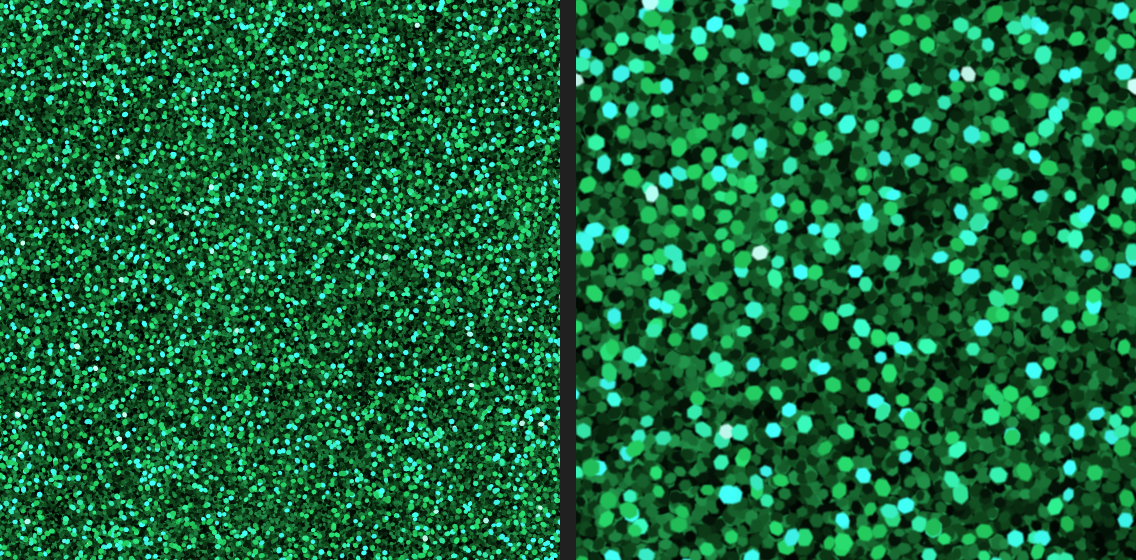
Left: the whole. Right: its middle third, enlarged.
This texture is drawn by a WebGL 2 fragment shader. Its source:

```glsl
#version 300 es
precision highp float;
// Dense green glitter: overlapping layers of jittered, slightly faceted flakes.
// Dull flakes cover a near-black ground, then sparse bright flakes lie on top;
// layered sines shift tone and density in slow, soft patches.
uniform vec2 u_resolution;
out vec4 fragColor;

const float TAU = 6.2832;
const int DULL_LAYERS = 5;
const int BRIGHT_LAYERS = 2;

vec4 hash4(vec3 p) {
  vec4 q = fract(p.xyzx * vec4(0.1031, 0.1030, 0.0973, 0.1099));
  q += dot(q, q.wzxy + 33.33);
  return fract((q.xxyz + q.yzzw) * q.zywx);
}

// Slow variation, roughly -1 to 1
float patches(vec2 p) {
  float sum = 0.0;
  float weight = 0.5;
  for (int i = 0; i < 4; i++) {
    p = mat2(0.8, 0.6, -0.6, 0.8) * p + 1.7;
    vec2 warped = p + 0.7 * sin(p.yx * 0.8);
    sum += weight * sin(warped.x * 9.0) * sin(warped.y * 8.0);
    p *= 1.8;
    weight *= 0.75;
  }
  return sum;
}

// Signed distance: a blend of disc and hexagon, stretched along one axis
float flakeDistance(vec2 p, float radius, float angle, float stretch) {
  float c = cos(angle);
  float s = sin(angle);
  p = mat2(c, -s, s, c) * p * vec2(stretch, 1.0 / stretch);
  vec2 a = abs(p);
  float hexagon = max(a.x, dot(a, vec2(0.5, 0.866)));
  return mix(length(p), hexagon, 0.6) - radius;
}

vec3 dullColour(float tone) {
  vec3 low = mix(vec3(0.005, 0.03, 0.01), vec3(0.06, 0.28, 0.11), min(tone * 2.0, 1.0));
  return mix(low, vec3(0.13, 0.57, 0.29), clamp(tone * 2.0 - 1.0, 0.0, 1.0));
}

vec3 brightColour(float tone) {
  vec3 colour = mix(vec3(0.13, 0.75, 0.34), vec3(0.16, 0.88, 0.46), tone * 2.0);
  colour = mix(colour, vec3(0.21, 0.94, 0.69), smoothstep(0.38, 0.6, tone));
  colour = mix(colour, vec3(0.25, 0.99, 0.95), smoothstep(0.62, 0.82, tone));
  return mix(colour, vec3(0.78, 1.0, 0.95), smoothstep(0.983, 0.99, tone));
}

// Paints one scattered layer over the colour below; share is the chance of a flake per cell
vec3 paintLayer(vec3 below, vec2 uv, float cells, float seed, float share, bool bright, float edge) {
  vec2 grid = uv * cells + seed * vec2(0.37, 0.71);
  vec2 home = floor(grid);
  vec3 colour = below;
  for (int y = -1; y <= 1; y++) {
    for (int x = -1; x <= 1; x++) {
      vec2 cell = home + vec2(x, y);
      vec4 place = hash4(vec3(cell, seed));
      vec4 look = hash4(vec3(cell, seed + 57.0));
      float drift = patches(cell / cells);
      float chance = share * (bright ? 1.0 + 0.45 * drift : 1.0);
      if (place.z > chance) continue;

      float radius = mix(0.35, 0.52, look.x);
      float stretch = mix(0.85, 1.18, look.y);
      float d = flakeDistance(grid - cell - place.xy, radius, place.w * TAU, stretch);
      float cover = 1.0 - smoothstep(-edge * cells, edge * cells, d);
      float dullTone = clamp(look.z + 0.16 * drift, 0.0, 1.0);
      vec3 flake = bright ? brightColour(look.z) : dullColour(dullTone);
      flake *= 0.94 + 0.12 * look.w;
      colour = mix(colour, flake, cover);
    }
  }
  return colour;
}

void main() {
  float side = min(u_resolution.x, u_resolution.y);
  vec2 uv = gl_FragCoord.xy / side;
  float edge = max(0.0011, 0.5 / side);

  // Ground and dull flakes
  vec3 colour = vec3(0.01, 0.06, 0.02);
  for (int i = 0; i < DULL_LAYERS; i++) {
    float layer = float(i);
    colour = paintLayer(colour, uv, 108.0 + 5.0 * layer, 3.0 + 11.0 * layer, 0.72, false, edge);
  }

  // Sparkling flakes
  for (int i = 0; i < BRIGHT_LAYERS; i++) {
    float layer = float(i);
    colour = paintLayer(colour, uv, 104.0 - 4.0 * layer, 83.0 + 13.0 * layer, 0.18, true, edge);
  }
  fragColor = vec4(clamp(colour, 0.0, 1.0), 1.0);
}
```
